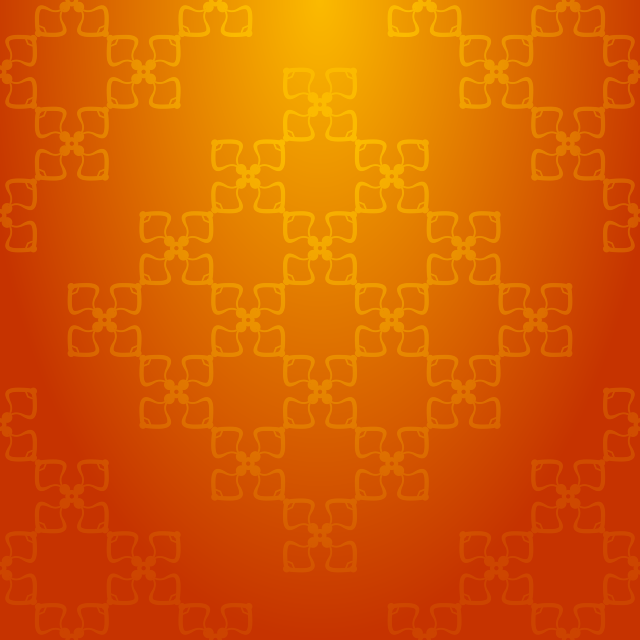
This pattern is drawn by a WebGL 2 fragment shader. Its source:

```glsl
#version 300 es
precision highp float;

uniform vec2 u_resolution;
out vec4 fragColor;

float segmentDist(vec2 p, vec2 a, vec2 b) {
    vec2 ab = b - a;
    return length(p - a - ab * clamp(dot(p - a, ab) / dot(ab, ab), 0.0, 1.0));
}

// Quadratic curve, approximated by short chords
float curveDist(vec2 p, vec2 a, vec2 b, vec2 c) {
    float d = 1.0;
    vec2 previous = a;
    for (int i = 1; i <= 8; i++) {
        float t = float(i) / 8.0;
        vec2 next = mix(mix(a, b, t), mix(b, c, t), t);
        d = min(d, segmentDist(p, previous, next));
        previous = next;
    }
    return d;
}

// Four looped petals around a small blossom, about one grid step wide
float motifDist(vec2 p) {
    vec2 q = abs(p);
    q = vec2(max(q.x, q.y), min(q.x, q.y));

    // Petal outline: thin neck, heavy outer side
    float outline = curveDist(q, vec2(0.11, 0.11), vec2(0.20, 0.185), vec2(0.30, 0.14));
    outline = min(outline, curveDist(q, vec2(0.30, 0.14), vec2(0.37, 0.10), vec2(0.415, 0.10)));
    outline = min(outline, curveDist(q, vec2(0.415, 0.10), vec2(0.485, 0.10), vec2(0.485, 0.25)));
    outline = min(outline, curveDist(q, vec2(0.485, 0.25), vec2(0.485, 0.42), vec2(0.46, 0.46)));
    float d = outline - mix(0.013, 0.030, smoothstep(0.25, 0.48, q.x));

    // Knot and small pointed hook at the outer corner
    d = min(d, length(q - 0.465) - 0.050);
    d = min(d, segmentDist(q, vec2(0.47, 0.355), vec2(0.385, 0.39)) - 0.012);

    // Blossom with pierced centre and petals
    float blossom = min(length(q - 0.098) - 0.074, length(q) - 0.090);
    blossom = max(blossom, 0.030 - length(q));
    blossom = max(blossom, 0.011 - length(q - 0.130));
    return min(d, blossom);
}

vec3 glowColor(float t) {
    return mix(vec3(0.985, 0.73, 0.0), vec3(0.775, 0.20, 0.0), clamp(t, 0.0, 1.0));
}

void main() {
    vec2 uv = gl_FragCoord.xy / u_resolution;

    // One diamond cluster in the middle, others on the canvas corners
    vec2 fromCentre = uv - 0.5;
    bool inMiddle = abs(fromCentre.x) + abs(fromCentre.y) < 0.5;
    vec2 grid = (inMiddle ? fromCentre : uv - round(uv)) / 0.1122;

    // Checkerboard of motifs, three steps out; neighbours overlap at knots
    float d = 1.0;
    for (int i = 0; i < 4; i++) {
        vec2 cell = floor(grid) + vec2(i % 2, i / 2);
        float ring = abs(cell.x) + abs(cell.y);
        if (ring < 3.5 && mod(ring, 2.0) > 0.5) {
            d = min(d, motifDist(grid - cell));
        }
    }
    float pixel = 1.0 / (0.1122 * min(u_resolution.x, u_resolution.y));
    float motif = 1.0 - smoothstep(-0.6 * pixel, 0.6 * pixel, d);

    // Warm glow from the top edge; motifs are a lighter step of it
    float glow = min(length((uv - vec2(0.5, 1.0)) / vec2(0.54, 1.0)), 1.0);
    float lift = mix(0.12, 0.25, smoothstep(0.0, 0.6, uv.y));
    fragColor = vec4(mix(glowColor(glow), glowColor(glow - lift), motif), 1.0);
}
```
